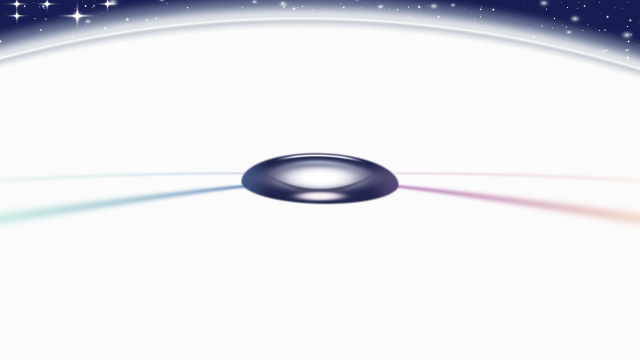
Reproduce this background procedurally as a Shadertoy shader.

```glsl
// A glassy lens on a white field, with tinted light beams to both sides,
// under the curved rim of a bright disc and a starry navy sky.
// Circle and ellipse distances shape the layers; Gaussians add the glows.

const vec3 WHITE = vec3(0.985);
const vec3 HAZE  = vec3(0.87, 0.885, 0.905);
const vec3 SLATE = vec3(0.47, 0.51, 0.63);
const vec3 NAVY  = vec3(0.09, 0.115, 0.32);

float hash(vec2 p) {
    return fract(sin(dot(p, vec2(127.1, 311.7))) * 43758.5453);
}

float bell(float x, float width) {
    float t = x / width;
    return exp(-t * t);
}

// Elliptic spot with a flat middle and a soft border.
float spot(vec2 p, vec2 center, vec2 size) {
    vec2 v = (p - center) / size;
    float d = dot(v, v);
    return exp(-d * d);
}

// One jittered round star in some of the grid cells.
float smallStars(vec2 p, float cell, float density, float radius) {
    vec2 id = floor(p / cell);
    vec2 jitter = 0.25 + 0.5 * vec2(hash(id + 3.1), hash(id + 7.7));
    float d = length(p - (id + jitter) * cell);
    float size = radius * (0.5 + hash(id + 5.3));
    return step(1.0 - density, hash(id)) * bell(d, size);
}

// Bright core with long thin horizontal and vertical rays.
float sparkle(vec2 p, float size) {
    float rays = bell(p.x, size) * bell(p.y, size * 0.1)
               + bell(p.y, size * 0.7) * bell(p.x, size * 0.1);
    return rays + bell(length(p), size * 0.3);
}

vec3 sky(vec2 p, float d) {
    vec3 col = mix(HAZE, SLATE, smoothstep(0.008, 0.045, d));
    col = mix(col, NAVY, smoothstep(0.03, 0.085, d));
    float stars = smallStars(p, 0.029, 0.22, 0.0022)
                + smallStars(p + 0.4, 0.015, 0.15, 0.0011) * 0.6;
    stars += smallStars(p * vec2(0.7, 1.0), 0.047, 0.22, 0.005) * 0.7;
    // Zigzag cluster of large stars near the left corner
    for (int i = 0; i < 5; i++) {
        float k = float(i);
        vec2 pos = vec2(-0.842 + 0.084 * max(k - 1.0, 0.0),
                        0.489 - 0.033 * mod(k, 2.0));
        stars += sparkle(p - pos, 0.018 + 0.012 * step(2.5, k) * step(k, 3.5));
    }
    return mix(col, vec3(1.0), min(stars, 1.0) * smoothstep(-0.01, 0.02, d));
}

// Soft ray leaving the lens sideways; t runs from lens to canvas side.
float beam(float y, float t, vec2 heights, vec2 widths, float bend) {
    float axis = mix(heights.x, heights.y, pow(t, bend));
    return bell(y - axis, mix(widths.x, widths.y, t));
}

vec3 addBeams(vec3 col, vec2 p) {
    float t = clamp((abs(p.x) - 0.215) / 0.674, 0.0, 1.0);
    vec3 cool = mix(vec3(0.40, 0.51, 0.73), vec3(0.79, 0.92, 0.89), sqrt(t));
    vec3 warm = mix(vec3(0.74, 0.55, 0.75), vec3(0.95, 0.85, 0.79), t);
    vec3 tint = p.x < 0.0 ? cool : warm;
    float lower = beam(p.y, t, vec2(-0.018, -0.108), vec2(0.005, 0.019), 1.1);
    float upper = beam(p.y, t, vec2(0.0185, -0.002), vec2(0.003, 0.008), 2.0);
    float outside = smoothstep(0.19, 0.22, abs(p.x));
    return mix(col, tint, outside * min(lower * 0.9 + upper * 0.3, 1.0));
}

vec3 lensColor(vec2 p, vec2 n) {
    float r = length(n);
    vec3 tipTint = n.x < 0.0 ? vec3(0.30, 0.43, 0.62) : vec3(0.44, 0.36, 0.55);
    vec3 col = mix(vec3(0.13, 0.14, 0.30), tipTint,
                   0.65 * smoothstep(0.6, 1.0, abs(n.x)));
    // Inner haze and reflected bands
    col = mix(col, vec3(0.54, 0.54, 0.67), 0.8 * spot(p, vec2(0.0, 0.006), vec2(0.165, 0.034)));
    float upper = smoothstep(0.1, 0.5, n.y);
    col = mix(col, vec3(0.74, 0.77, 0.88), 0.75 * upper * bell(r - 0.70, 0.09) * bell(n.x, 0.5));
    // Bright core, lower window and upper glint
    col = mix(col, vec3(1.0), spot(p, vec2(0.0, 0.006), vec2(0.108, 0.034)));
    float lift = 2.0 * p.x * p.x;
    col = mix(col, vec3(0.14, 0.14, 0.29), 0.6 * spot(p, vec2(0.0, -0.030 + lift), vec2(0.13, 0.006)));
    col = mix(col, vec3(0.99, 0.95, 0.98), spot(p, vec2(0.0, -0.045), vec2(0.066, 0.012)));
    float glint = upper * bell(r - 0.93, 0.035) * (1.0 - smoothstep(0.06, 0.13, abs(p.x)));
    return mix(col, vec3(0.97, 0.98, 1.0), glint);
}

void mainImage(out vec4 fragColor, in vec2 fragCoord) {
    vec2 p = (fragCoord - 0.5 * iResolution.xy) / iResolution.y;
    float soft = 1.5 / iResolution.y;

    // Sky, shaded rim and white disc
    float d = length(p - vec2(-0.051, -2.781)) - 3.23;
    vec3 col = sky(p, d);
    col = mix(col, vec3(0.72, 0.74, 0.78), 0.5 * bell(d + 0.008, 0.006));
    col = mix(col, vec3(0.98), 0.85 * bell(d, 0.0035));
    col = mix(col, WHITE, 1.0 - smoothstep(-0.032, -0.012, d));
    col = addBeams(col, p);

    // Slightly tilted lens, taller above its tips than below
    vec2 q = p + vec2(0.0, 0.009 + 0.021 * p.x);
    vec2 size = vec2(0.218, q.y > 0.0 ? 0.083 : 0.057);
    vec2 n = q / size;
    float r = length(n);
    float edge = (r - 1.0) * r / max(length(n / size), 0.0001);
    col = mix(col, lensColor(p, n), 1.0 - smoothstep(-soft, soft, edge));
    fragColor = vec4(col, 1.0);
}
```
